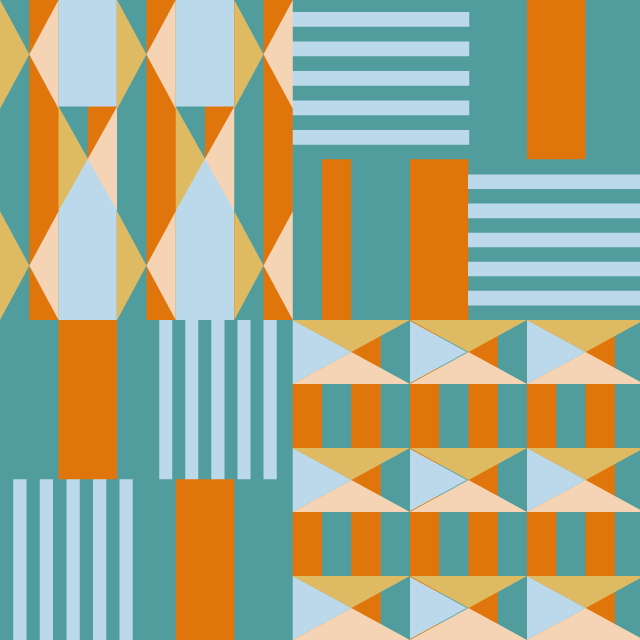
Write a WebGL 1 fragment shader that draws this pattern.

```glsl
precision highp float;
// Four-panel geometric patchwork of hourglasses, stripes and blocks in teal, orange and pale blue.

uniform vec2 u_resolution;

const vec3 TEAL = vec3(0.318, 0.616, 0.616);
const vec3 SKY = vec3(0.735, 0.852, 0.920);
const vec3 ORANGE = vec3(0.880, 0.460, 0.045);
const vec3 GOLD = vec3(0.872, 0.735, 0.390);
const vec3 PEACH = vec3(0.960, 0.832, 0.712);

const float STRIPE = 0.04575; // stripe width as a share of the canvas
const float SPLIT = 10.0;     // left panel width in stripes
const float HALF_ROW = 0.498; // height where block panels change over
const int SAMPLES = 4;        // antialiasing samples per axis

// 1 inside the interval [a, b)
float within(float t, float a, float b) {
  return step(a, t) * (1.0 - step(b, t));
}

// Five bars, each filling the first half of its pitch
float fiveBars(float t, float first, float pitch) {
  float s = (t - first) / pitch;
  return within(s, 0.0, 5.0) * (1.0 - step(0.5, fract(s)));
}

// Alternating stripes, one unit wide
vec3 stripes(float x, vec3 even, vec3 odd) {
  return mix(even, odd, step(0.5, fract(x * 0.5)));
}

// Two triangles meeting at the centre, on the low and high sides of "along"
vec3 hourglass(vec3 base, float along, float across, vec3 low, vec3 high) {
  vec3 col = mix(base, low, step(abs(across), -along));
  return mix(col, high, step(abs(across), along));
}

// Upright hourglasses on stripes, with staggered pale columns
vec3 columnPanel(vec2 p) {
  vec3 col = stripes(p.x, TEAL, ORANGE);
  float staggered = mod(floor(p.x * 0.5), 2.0);
  float x = fract(p.x * 0.5) * 2.0 - 1.0;
  float y = mix((abs(p.y - 0.5) - 0.33) / 0.17, (p.y - 0.496) / 0.163, staggered);
  col = hourglass(col, x, y, GOLD, PEACH);
  float pale = max(step(y, -1.0), step(abs(x), y));
  float inset = step(abs(x), 0.99);
  return mix(col, SKY, staggered * pale * inset);
}

// Horizontal bars and upright blocks in two staggered rows
vec3 horizontalBarPanel(vec2 p) {
  float lower = step(HALF_ROW, p.y);
  float upperBlock = within(p.x, 8.0, 10.0);
  float lowerBlock = within(p.x, 1.0, 2.0) + within(p.x, 4.0, 6.0);
  float upperBars = fiveBars(p.y, 0.0378, 0.0922) * step(p.x, 6.03);
  float lowerBars = fiveBars(p.y, 0.5453, 0.0909) * step(5.98, p.x);
  vec3 col = mix(TEAL, ORANGE, mix(upperBlock, lowerBlock, lower));
  return mix(col, SKY, mix(upperBars, lowerBars, lower));
}

// Vertical bars and upright blocks in two staggered rows
vec3 verticalBarPanel(vec2 p) {
  float lower = step(HALF_ROW, p.y);
  float block = mix(within(p.x, 2.0, 4.0), within(p.x, 6.0, 8.0), lower);
  float bars = mix(fiveBars(p.x, 5.435, 0.892), fiveBars(p.x, 0.455, 0.906), lower);
  return mix(mix(TEAL, ORANGE, block), SKY, bars);
}

// Rows of flat hourglasses alternating with rows of stripes
vec3 rowPanel(vec2 p) {
  vec3 base = stripes(p.x, ORANGE, TEAL);
  float tile = floor(p.x / 4.0);
  float row = floor(p.y * 5.0);
  vec2 q = fract(vec2(p.x / 4.0, p.y * 5.0)) * 2.0 - 1.0;
  vec3 col = hourglass(base, q.y, q.x, GOLD, PEACH);
  // The second tile leaves a slightly wider seam around its pale triangle
  float seam = mix(0.004, 0.028, within(tile, 1.0, 2.0));
  float wedge = step(abs(q.y) + seam, -q.x);
  float gap = step(abs(q.y), -q.x) * (1.0 - wedge);
  col = mix(col, SKY, wedge);
  col = mix(col, base, gap);
  return mix(col, base, mod(row, 2.0));
}

// uv has its origin at the lower left; panels count height downward
vec3 patchwork(vec2 uv) {
  vec2 p = vec2(uv.x / STRIPE, (1.0 - uv.y) * 2.0);
  bool right = p.x >= SPLIT;
  bool bottom = p.y >= 1.0;
  if (right) p.x -= SPLIT;
  if (bottom) p.y -= 1.0;
  if (right) return bottom ? rowPanel(p) : horizontalBarPanel(p);
  return bottom ? verticalBarPanel(p) : columnPanel(p);
}

void main() {
  vec3 sum = vec3(0.0);
  for (int i = 0; i < SAMPLES; i++) {
    for (int j = 0; j < SAMPLES; j++) {
      vec2 offset = (vec2(float(i), float(j)) + 0.5) / float(SAMPLES) - 0.5;
      sum += patchwork((gl_FragCoord.xy + offset) / u_resolution);
    }
  }
  gl_FragColor = vec4(sum / float(SAMPLES * SAMPLES), 1.0);
}
```
